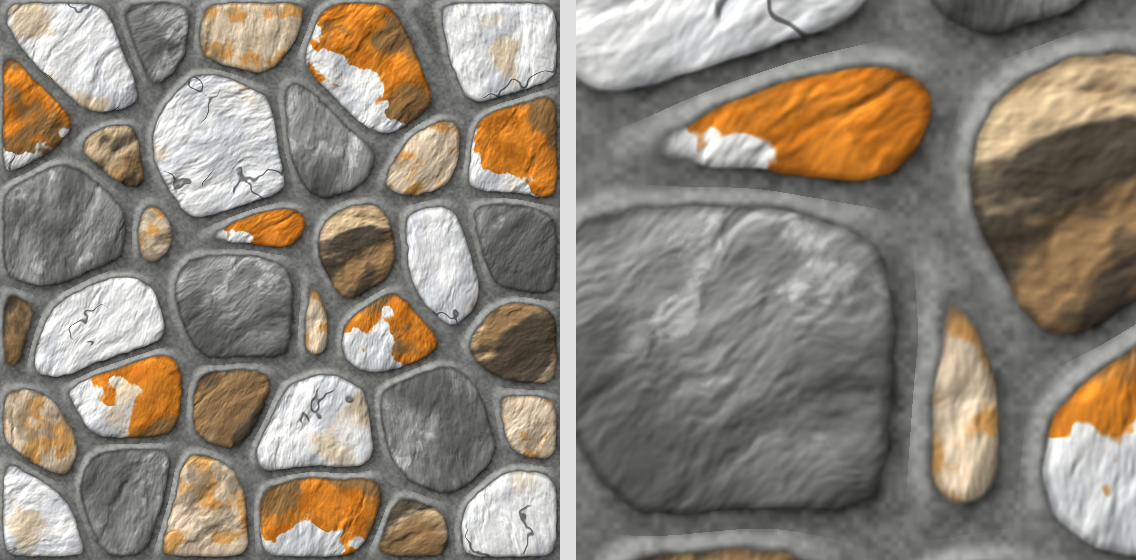
Left, the full canvas; right, a detail of the centre.
Give the GLSL for this texture, as a three.js fragment shader.

```glsl
varying vec2 vUv;

float hash(vec2 p) {
  return fract(sin(dot(p, vec2(127.1, 311.7))) * 43758.5453);
}

float noise(vec2 p) {
  vec2 i = floor(p), f = fract(p);
  f = f * f * (3.0 - 2.0 * f);
  return mix(mix(hash(i), hash(i + vec2(1.0, 0.0)), f.x),
             mix(hash(i + vec2(0.0, 1.0)), hash(i + 1.0), f.x), f.y);
}

float fbm(vec2 p) {
  float sum = 0.0, amp = 0.5;
  for (int i = 0; i < 5; i++) {
    sum += amp * noise(p);
    p = mat2(1.6, 1.2, -1.2, 1.6) * p + 7.3;
    amp *= 0.5;
  }
  return sum;
}

// Stone kinds: 0 white, 1 slate, 2 sand, 3 rust, 4 brown
float kindOf(vec2 cell) {
  return mod(cell.x + 2.0 * cell.y, 5.0);
}

// Stone centre in xy, growth weight in z
vec3 site(vec2 cell) {
  float kind = kindOf(cell);
  float grow = kind < 0.5 ? 0.36 : kind < 1.5 ? 0.28 : kind < 2.5 ? 0.0 : kind < 3.5 ? 0.2 : 0.0;
  vec2 jitter = 0.7 * (vec2(hash(cell + 3.0), hash(cell + 19.0)) - 0.5);
  jitter.x += 0.3 * (mod(cell.y, 2.0) - 0.5);
  return vec3((cell + 0.5 + jitter) / 6.0, (grow + 0.3 * hash(cell + 41.0)) / 36.0);
}

float power(vec2 p, vec3 s) {
  return dot(p - s.xy, p - s.xy) - s.z;
}

// Chipped, layered surface height
float relief(vec2 q) {
  vec2 w = q + 0.04 * vec2(fbm(q * 9.0), fbm(q * 9.0 + 31.0));
  float ledge = smoothstep(0.0, 0.12, abs(fbm(w * vec2(8.0, 17.0) + 5.0) - 0.48));
  return fbm(w * vec2(13.0, 25.0)) + 0.16 * ledge;
}

vec3 whiteStone(vec2 q) {
  vec3 c = mix(vec3(0.77, 0.78, 0.79), vec3(0.89, 0.89, 0.88), smoothstep(0.3, 0.6, fbm(q * vec2(12.0, 22.0))));
  c = mix(c, vec3(0.80, 0.68, 0.50), 0.6 * smoothstep(0.57, 0.7, fbm(q * 9.0 + 13.0)));
  float crack = 1.0 - smoothstep(0.001, 0.007, abs(fbm(q * 5.0 + 4.0) - 0.5));
  return c * (1.0 - 0.5 * crack * smoothstep(0.5, 0.6, noise(q * 14.0)));
}

vec3 stoneColour(float kind, vec2 q, vec2 local) {
  float fine = fbm(q * 34.0);
  float broad = fbm(q * vec2(8.0, 17.0) + 23.0);
  if (kind < 0.5) return whiteStone(q);
  if (kind < 1.5) {
    vec3 slate = mix(vec3(0.35, 0.35, 0.34), vec3(0.53, 0.53, 0.52), smoothstep(0.3, 0.65, broad));
    return slate + 0.17 * smoothstep(0.52, 0.68, fine) * smoothstep(0.35, 0.6, broad);
  }
  if (kind < 2.5) {
    vec3 sand = mix(vec3(0.78, 0.71, 0.61), vec3(0.76, 0.57, 0.34), smoothstep(0.46, 0.64, fine));
    return mix(sand, vec3(0.56, 0.50, 0.42), 0.7 * smoothstep(0.52, 0.64, fbm(q * 26.0 + 9.0)));
  }
  if (kind < 3.5) {
    vec3 rust = mix(vec3(0.80, 0.49, 0.17), vec3(0.70, 0.41, 0.13), smoothstep(0.4, 0.6, fine));
    rust = mix(rust, vec3(0.50, 0.38, 0.24), smoothstep(0.48, 0.58, fbm(q * 10.0 + 51.0)));
    float split = local.x + 0.035 + 0.3 * (fbm(q * 13.0 + 2.0) - 0.48);
    return mix(whiteStone(q), rust, smoothstep(-0.006, 0.006, split));
  }
  vec3 brown = mix(vec3(0.76, 0.67, 0.53), vec3(0.54, 0.43, 0.30), smoothstep(0.38, 0.56, broad));
  float stain = smoothstep(0.5, 0.62, fbm(q * vec2(9.0, 20.0) + 67.0));
  return mix(brown, vec3(0.25, 0.23, 0.20), 0.85 * stain);
}

void main() {
  vec2 p = vUv + 0.016 * (vec2(noise(vUv * 11.0), noise(vUv * 11.0 + 40.0)) - 0.5);
  vec2 light = normalize(vec2(-0.6, 0.8));

  // Find the stone that owns this point
  vec2 home = vec2(0.0);
  float best = 9.0;
  for (int i = 0; i < 36; i++) {
    vec2 cell = vec2(mod(float(i), 6.0), floor((float(i) + 0.5) / 6.0));
    float reach = power(p, site(cell));
    if (reach < best) { best = reach; home = cell; }
  }
  vec3 centre = site(home);

  // Blend all its edges into one rounded outline, canvas walls included
  vec4 walls = exp(-75.0 * (vec4(vUv, 1.0 - vUv) + 0.005));
  float total = dot(walls, vec4(1.0));
  vec2 inward = walls.xy - walls.zw;
  for (int i = 0; i < 36; i++) {
    vec2 cell = vec2(mod(float(i), 6.0), floor((float(i) + 0.5) / 6.0));
    if (distance(cell, home) < 0.5) continue;
    vec3 other = site(cell);
    vec2 away = centre.xy - other.xy;
    float pull = exp(-75.0 * (power(p, other) - best) / (2.0 * length(away)));
    total += pull;
    inward += pull * normalize(away);
  }
  float depth = -log(total) / 75.0 - 0.011;
  depth += 0.003 * (noise(vUv * 70.0) - 0.5);
  float facing = -dot(inward / total, light);

  // Stone with its own grain direction
  float angle = 0.4 + 1.3 * hash(home + 77.0);
  mat2 turn = mat2(cos(angle), -sin(angle), sin(angle), cos(angle));
  vec2 local = turn * (p - centre.xy);
  vec2 q = local + 3.0 * home + 5.0;
  float slope = relief(q) - relief(q + turn * light * 0.003);
  vec3 stone = stoneColour(kindOf(home), q, local);
  stone *= 1.0 + clamp(3.2 * slope, -0.45, 0.35);
  stone *= 1.0 + 0.32 * facing * exp(-max(depth, 0.0) / 0.011);
  stone *= 0.72 + 0.28 * smoothstep(0.0, 0.006, depth);

  // Grainy joint with a lit rim and a cast shadow
  float grain = noise(vUv * 260.0) + noise(vUv * 120.0) - 1.0;
  float joint = 0.44 + 0.09 * grain;
  joint += 0.26 * max(facing, 0.0) * smoothstep(0.0, -0.005, depth) * smoothstep(-0.016, -0.007, depth);
  joint -= 0.24 * max(-facing, 0.0) * exp(min(depth, 0.0) / 0.008);
  joint -= 0.10 * exp(min(depth, 0.0) / 0.003);

  vec3 colour = mix(vec3(joint, joint, joint * 0.98), stone, smoothstep(-0.0015, 0.0015, depth));
  gl_FragColor = vec4(clamp(colour, 0.0, 1.0), 1.0);
}
```
